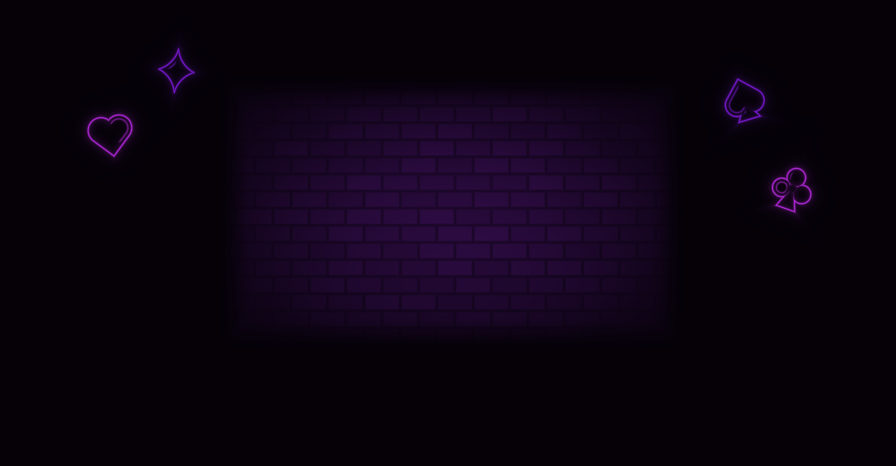
Reproduce this background procedurally as a Shadertoy shader.

```glsl
// A dark violet brick wall lit softly from its middle, fading into near black,
// with four neon card suits at the sides. Bricks come from a repeated cell,
// suits from signed distances drawn as glowing tubes. Canvas height is 1 unit.

#define WALL_CENTER vec2(0.970, 0.543)
#define WALL_HALF   vec2(0.460, 0.255)
#define LIGHT_SIZE  vec2(0.520, 0.325)
#define BRICK_SIZE  vec2(0.0783, 0.0367)
#define BRICK_ORIGIN vec2(0.9775, 0.535)
#define MORTAR      0.0030
#define TUBE_WIDTH  0.0016
#define TUBE_INSET  0.0085
#define NIGHT  vec3(0.018, 0.004, 0.028)
#define BRICK  vec3(0.155, 0.040, 0.230)
#define VIOLET vec3(0.400, 0.080, 0.700)
#define MAGENTA vec3(0.600, 0.130, 0.730)

float hash(vec2 p) {
    return fract(sin(dot(p, vec2(127.1, 311.7))) * 43758.5453);
}

// Moves a point into a frame at "at", turned counterclockwise by "angle"
vec2 place(vec2 p, vec2 at, float angle) {
    float c = cos(angle), s = sin(angle);
    return mat2(c, -s, s, c) * (p - at);
}

float sdBox(vec2 p, vec2 halfSize) {
    vec2 d = abs(p) - halfSize;
    return length(max(d, 0.0)) + min(max(d.x, d.y), 0.0);
}

// Heart of unit size with its tip at the origin
float sdHeart(vec2 p) {
    p.x = abs(p.x);
    if (p.x + p.y > 1.0) return length(p - vec2(0.25, 0.75)) - 0.3536;
    vec2 cleft = p - vec2(0.0, 1.0);
    vec2 flank = p - 0.5 * max(p.x + p.y, 0.0);
    return sqrt(min(dot(cleft, cleft), dot(flank, flank))) * sign(p.x - p.y);
}

// Triangular foot between two heights
float sdStem(vec2 p, float apex, float base, float halfWidth) {
    vec2 n = normalize(vec2(apex - base, halfWidth));
    return max(dot(vec2(abs(p.x), p.y - apex), n), base - p.y);
}

float sdSpade(vec2 p) {
    return min(sdHeart(vec2(p.x, -p.y)), sdStem(p, -0.70, -1.28, 0.34));
}

float sdClub(vec2 p) {
    float top = length(p - vec2(0.0, 0.025)) - 0.020;
    float sides = length(vec2(abs(p.x) - 0.0225, p.y + 0.005)) - 0.020;
    float middle = length(p) - 0.012;
    float stem = sdStem(p, 0.010, -0.045, 0.021);
    return min(min(top, sides), min(middle, stem));
}

// Four-pointed shape with sides bowed inward
float sdDiamond(vec2 p) {
    p = abs(p);
    float bow = 0.0628 - length(p - vec2(0.0618, 0.058));
    return max(bow, dot(p, vec2(0.777, 0.630)) - 0.0292);
}

// Outline tube, plus an inner one where "side" is positive
vec3 neon(float d, float side, vec3 color) {
    float aa = 1.0 / iResolution.y;
    float outer = abs(d);
    float inner = abs(d + TUBE_INSET);
    float tube = 1.0 - smoothstep(TUBE_WIDTH - aa, TUBE_WIDTH + aa, outer);
    float second = 1.0 - smoothstep(TUBE_WIDTH - aa, TUBE_WIDTH + aa, inner);
    second *= smoothstep(0.0, 0.006, side);
    float halo = 0.28 * exp(-outer / 0.006) + 0.05 * exp(-outer / 0.018);
    return color * (max(tube, 0.75 * second) * 0.8 + halo);
}

vec3 wall(vec2 p) {
    // Running bond: every other row is shifted by half a brick
    vec2 grid = (p - BRICK_ORIGIN) / BRICK_SIZE + vec2(0.0, 0.5);
    grid.x += 0.5 * mod(floor(grid.y), 2.0);
    vec2 id = floor(grid);
    vec2 local = (fract(grid) - 0.5) * BRICK_SIZE;
    float d = sdBox(local, 0.5 * BRICK_SIZE - MORTAR);
    float soft = 0.0012 + 0.5 / iResolution.y;
    float face = 1.0 - smoothstep(-soft, soft, d);
    float tone = mix(0.86, 1.04, hash(id)) - 2.5 * local.y;

    // Lamp falloff and the feathered border of the lit panel
    vec2 e = (p - WALL_CENTER) / LIGHT_SIZE;
    float light = exp(-dot(e, e));
    float edge = sdBox(p - WALL_CENTER, WALL_HALF);
    float panel = 1.0 - smoothstep(-0.035, 0.045, edge);
    float relief = mix(0.60, tone, face);
    return BRICK * light * panel * mix(0.72, relief, smoothstep(0.15, 0.7, light));
}

void mainImage(out vec4 fragColor, in vec2 fragCoord) {
    vec2 p = fragCoord / iResolution.y;
    p.x *= 1.925 * iResolution.y / iResolution.x;
    vec3 color = NIGHT + wall(p);

    // Suits, each in its own tilted frame
    vec2 h = place(p, vec2(0.245, 0.665), 0.15);
    color += neon(sdHeart(h / 0.078) * 0.078, min(h.x, h.y - 0.025), MAGENTA);
    vec2 d = place(p, vec2(0.379, 0.848), -0.10);
    color += neon(sdDiamond(d), min(-d.x, d.y), VIOLET);
    vec2 s = place(p, vec2(1.585, 0.830), 0.29);
    color += neon(sdSpade(s / 0.070) * 0.070, min(-s.x, s.y + 0.078), VIOLET);
    vec2 c = place(p, vec2(1.7025, 0.595), -0.34);
    color += neon(sdClub(c), min(-c.x - 0.008, c.y + 0.022), MAGENTA);

    fragColor = vec4(color, 1.0);
}
```
